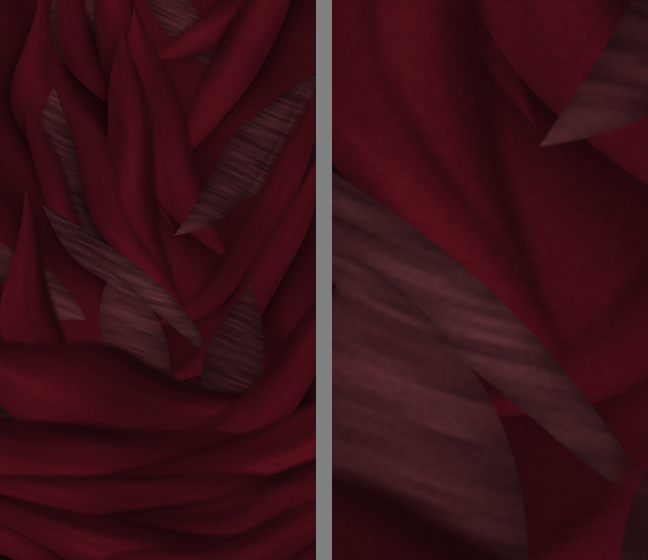
Left: the whole. Right: its middle third, enlarged.
Give the GLSL for this texture, as a WebGL 1 fragment shader.

```glsl
precision highp float;
// Dark red chiffon lying in loose swags, with sheer gaps showing fine grain.
// Curved, tapering folds are painted over each other from top to bottom;
// each has rounded shading, a crisp lower edge and a soft shadow below.
uniform vec2 u_resolution;

#define ROWS 11
#define COLUMNS 3
#define FOLD_WIDTH 0.050
#define FOLD_LENGTH 0.31
#define SHEER_SHARE 0.25
#define SHADOW 0.48
#define CREASE 0.50
#define WARP 0.085
#define GRAIN_LINES 210.0
#define WEAVE 0.06
#define ASPECT 0.5625

const vec3 SHADE_RED = vec3(0.115, 0.026, 0.036);
const vec3 SILK_RED = vec3(0.310, 0.056, 0.096);
const vec3 SHEER_DARK = vec3(0.155, 0.058, 0.072);
const vec3 SHEER_LIGHT = vec3(0.440, 0.225, 0.245);

float hash(vec2 p) {
  vec3 q = fract(p.xyx * vec3(0.1031, 0.1030, 0.0973));
  q += dot(q, q.yzx + 33.33);
  return fract((q.x + q.y) * q.z);
}

float noise(vec2 p) {
  vec2 i = floor(p), f = fract(p);
  f = f * f * (3.0 - 2.0 * f);
  return mix(mix(hash(i), hash(i + vec2(1.0, 0.0)), f.x),
             mix(hash(i + vec2(0.0, 1.0)), hash(i + 1.0), f.x), f.y);
}

vec2 rotate(vec2 p, float a) {
  float c = cos(a), s = sin(a);
  return vec2(c * p.x + s * p.y, c * p.y - s * p.x);
}

vec3 silk(float tone) {
  return mix(SHADE_RED, SILK_RED, clamp(tone, 0.0, 1.12));
}

// Thin cloth with wavy grain lines and broad light patches
vec3 sheer(vec2 p) {
  vec2 g = rotate(p, -0.35);
  g.y += 0.035 * noise(p * 8.0);
  float lines = noise(g * vec2(20.0, GRAIN_LINES));
  float patches = noise(p * 7.0 + 4.0);
  float light = 0.50 * lines + 0.50 * patches * patches;
  return mix(SHEER_DARK, SHEER_LIGHT, light) * mix(0.72, 1.05, p.y);
}

// Paints one fold, or one sheer gap, over the colour so far
vec3 addFold(vec3 color, vec2 p, vec2 q, vec2 id) {
  float h1 = hash(id + 11.3), h2 = hash(id + 27.1), h3 = hash(id + 43.7);
  float h4 = hash(id + 61.9), h5 = hash(id + 85.2);

  // Steep folds leaning towards the middle above, broad calm swags below
  vec2 center = vec2((id.x + 0.15 + 0.7 * h1) / float(COLUMNS) * ASPECT,
                     1.02 - 0.1 * id.y - 0.07 * h2);
  float calm = 1.0 - smoothstep(0.15, 0.40, center.y);
  float rightSide = step(0.37, center.x + 0.12 * (h4 - 0.5));
  float steep = mix(-1.0, 1.05, rightSide) + 0.8 * (h3 - 0.5);
  float swagAngle = (center.x - 0.27) * 1.8 + 0.25 * (h3 - 0.5);
  float angle = mix(steep, swagAngle, calm);
  float isSheer = step(1.0 - SHEER_SHARE, h5) * step(calm, 0.6);
  float halfLength = FOLD_LENGTH * mix(0.8, 1.5, calm) * (0.8 + 0.5 * h4);
  float halfWidth = FOLD_WIDTH * mix(0.9, 1.4, calm) * (0.7 + 0.7 * h2);
  halfLength *= 1.0 - 0.35 * isSheer;

  vec2 d = rotate(q - center, angle);
  d.y -= mix(0.9, 0.7, calm) * (0.2 + h1) * d.x * d.x;
  float along = d.x / halfLength;
  float taper = max(1.0 - along * along, 0.0);
  float width = halfWidth * taper;
  float t = clamp(d.y / max(width, 0.001), -1.0, 1.0);
  float inside = width - abs(d.y);
  float softness = mix(0.002, 0.014, smoothstep(-0.5, 0.6, t) * (1.0 - isSheer));
  float cover = smoothstep(0.0, softness, inside);

  // Shadow below the fold
  float below = 1.0 - smoothstep(-0.02, 0.01, d.y);
  float shadow = exp(-max(-inside, 0.0) / 0.018) * taper * below;
  color *= 1.0 - SHADOW * shadow * (1.0 - isSheer);

  // Rounded body with broad and fine creases running lengthwise
  float crease = noise(vec2(d.x * 7.0, d.y * 38.0) + id * 7.3) - 0.5;
  crease += 0.35 * (noise(vec2(d.x * 12.0, d.y * 110.0) + id * 3.1) - 0.5);
  float tone = 0.22 + 0.58 * (1.0 - (t + 0.25) * (t + 0.25)) + CREASE * crease;
  tone *= 0.8 + 0.4 * noise(p * 4.0 + 9.0);
  vec3 gap = sheer(p) * (1.0 - 0.3 * t * t);
  vec3 layer = mix(silk(tone), gap, isSheer);
  return mix(color, layer, cover * mix(0.84, 1.0, h4));
}

void main() {
  vec2 p = gl_FragCoord.xy / u_resolution.y;
  p.x *= ASPECT * u_resolution.y / u_resolution.x;
  vec2 q = p + WARP * (vec2(noise(p * 5.0), noise(p * 5.0 + 31.0)) - 0.5);

  // Underlying cloth
  vec2 lean = rotate(q, -1.0);
  vec3 color = silk(0.15 + 0.65 * noise(lean * vec2(4.0, 16.0)));

  for (int row = 0; row < ROWS; row++) {
    for (int column = 0; column < COLUMNS; column++) {
      color = addFold(color, p, q, vec2(float(column), float(row)));
    }
  }

  // Fine weave
  float weave = noise(p * vec2(300.0, 380.0)) - 0.5;
  gl_FragColor = vec4(color * (1.0 + 2.0 * WEAVE * weave), 1.0);
}
```
